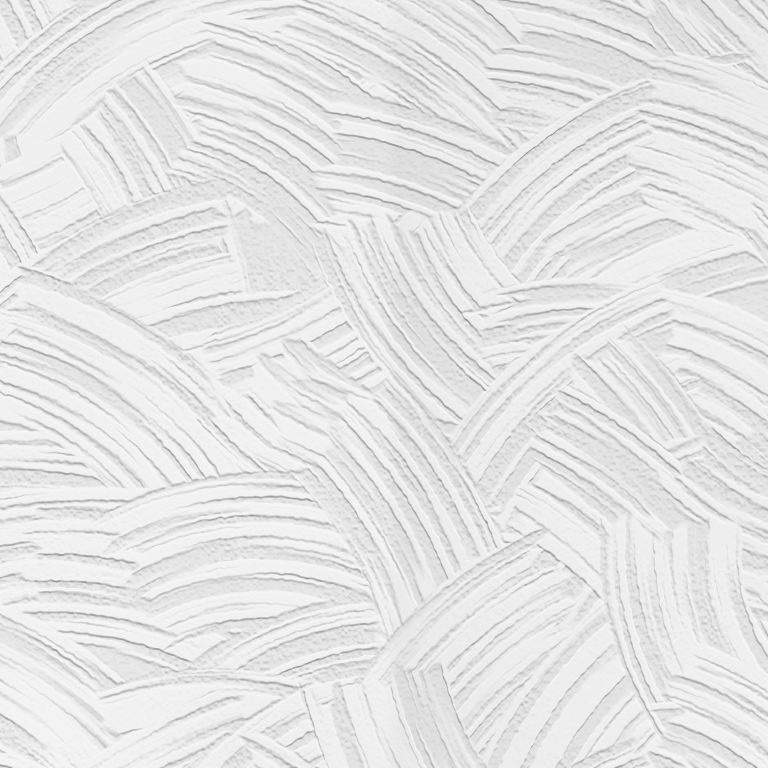
This texture is drawn by a Shadertoy shader. Its source:

```glsl
const float GRID = 6.0;               // stroke cells per canvas
const vec2  HALF_SIZE = vec2(0.112, 0.270); // stroke half width, half length
const vec2  RADIUS_RANGE = vec2(0.29, 0.70);
const float RIDGE_FREQ = 122.0;
const float GRAIN_FREQ = 235.0;
const float SIDE_SOFTNESS = 0.005;
const float END_SOFTNESS = 0.014;
const float RIGHT_LEAN_SHARE = 0.60;
const vec2  LIGHT_DIR = vec2(0.25, 0.968);
const float LIGHT_STEP = 0.0025;
const float PLASTER_TONE = 0.938;
const float FLOOR_SHADE = 0.050;
const float SHADOW_GAIN = 0.250;
const float HIGHLIGHT_GAIN = 0.055;
const float SEAM_X = 0.51;
const float SEAM_SHADE = 0.022;

float hash(vec2 p) {
    return fract(sin(dot(p, vec2(127.1, 311.7))) * 43758.5453);
}

float noise(vec2 p) {
    vec2 i = floor(p), f = fract(p);
    f = f * f * (3.0 - 2.0 * f);
    return mix(mix(hash(i), hash(i + vec2(1, 0)), f.x),
               mix(hash(i + vec2(0, 1)), hash(i + vec2(1, 1)), f.x), f.y);
}

// Bristle ridges: s.x runs across the stroke, s.y along it
float ridges(vec2 s, float seed) {
    float broad = noise(vec2(s.x * RIDGE_FREQ + seed, s.y * 4.0 + seed));
    float fine = noise(vec2(s.x * RIDGE_FREQ * 1.9 - seed, s.y * 10.0));
    return smoothstep(0.33, 0.60, mix(broad, fine, 0.33));
}

// Paints one curved stroke over the height found so far
float paintStroke(float height, vec2 p, vec2 cell) {
    float seed = hash(cell + 3.7) * 60.0;
    vec2 jitter = vec2(hash(cell + 11.3), hash(cell + 23.9)) - 0.5;
    vec2 middle = (cell + 0.5 + 0.8 * jitter) / GRID;

    // Most arcs lean to one side and bulge upward, some hang
    float lean = mix(0.12, 1.30, hash(cell + 31.1));
    float tilt = 1.571 + (hash(cell + 37.4) < RIGHT_LEAN_SHARE ? -lean : lean);
    vec2 normal = vec2(cos(tilt), sin(tilt));
    if (hash(cell + 47.2) < 0.25) normal = -normal;
    float radius = mix(RADIUS_RANGE.x, RADIUS_RANGE.y, hash(cell + 53.6));

    // Polar coordinates about the centre of the arc
    vec2 d = p - middle + normal * radius;
    float turn = atan(normal.x * d.y - normal.y * d.x, dot(normal, d));
    vec2 s = vec2(length(d) - radius, turn * radius);

    // Uneven sides and feathered ends
    vec2 extent = HALF_SIZE * mix(0.72, 1.0, hash(cell + 61.8));
    extent.x += 0.012 * (noise(vec2(s.y * 9.0, seed)) - 0.5);
    extent.y *= 0.76 + 0.24 * noise(vec2(s.x * 60.0, seed));
    vec2 cover = smoothstep(vec2(0.0), vec2(SIDE_SOFTNESS, END_SOFTNESS), extent - abs(s));
    float mask = cover.x * cover.y;
    if (mask <= 0.0) return height;
    return mix(height, ridges(s, seed), mask);
}

float plasterHeight(vec2 p) {
    // Slight wobble keeps the ridge edges crumbly
    vec2 wobble = vec2(noise(p * 150.0), noise(p * 150.0 + 40.0)) - 0.5;
    vec2 q = p + 0.0024 * wobble;
    vec2 home = floor(p * GRID);
    float height = 0.15;
    for (int j = 2; j >= -2; j--)
        for (int i = -2; i <= 2; i++)
            height = paintStroke(height, q, home + vec2(i, j));

    // Stipple sits mainly in the grooves, in loose patches
    float grain = noise(p * GRAIN_FREQ) * 0.75 + noise(p * GRAIN_FREQ * 1.5 + 9.0) * 0.25;
    float patches = smoothstep(0.25, 0.75, noise(p * 13.0 + 7.0));
    float amount = mix(0.72, 0.16, height) * mix(0.50, 1.25, patches);
    return height + amount * (grain - 0.5);
}

void mainImage(out vec4 fragColor, in vec2 fragCoord) {
    vec2 p = fragCoord / iResolution.y;

    // Relief from the slope toward the light
    float height = plasterHeight(p);
    float slope = height - plasterHeight(p + LIGHT_DIR * LIGHT_STEP);
    float tone = PLASTER_TONE - FLOOR_SHADE * (1.0 - clamp(height, 0.0, 1.0));
    tone += slope > 0.0 ? slope * HIGHLIGHT_GAIN : slope * SHADOW_GAIN;

    // Broad unevenness, brighter toward the lower left
    tone += 0.020 * (noise(p * 3.0 + 5.0) - 0.5);
    tone += 0.010 * (1.0 - p.x - p.y);

    // Soft vertical fold
    float past = p.x - SEAM_X;
    tone -= SEAM_SHADE * smoothstep(-0.012, 0.012, past) * exp(-max(past, 0.0) * 7.0);

    fragColor = vec4(vec3(clamp(tone, 0.0, 0.955)), 1.0);
}
```
